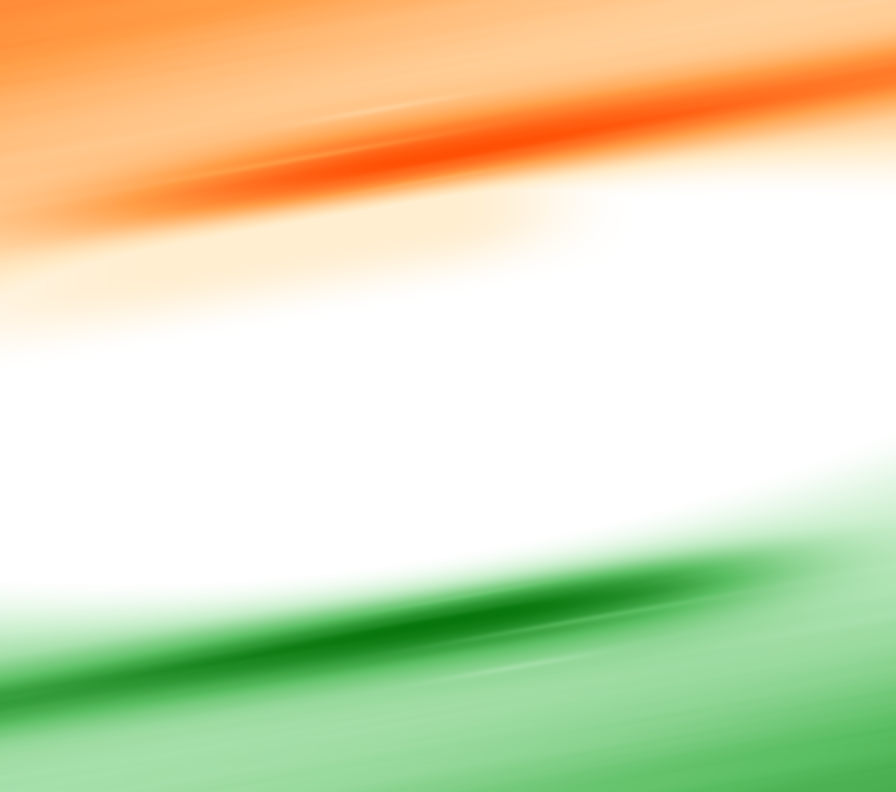
Write a Shadertoy shader that draws this background.

```glsl
// Two brushed ribbons, saffron above and green below, sweep across white.
// One density function paints both: the green ribbon is the saffron one turned
// by half a turn. Density then picks a tint from a pale-to-deep colour ramp.

#define SLOPE 0.193          // fall of each ribbon across the canvas
#define SAFFRON_START 0.290  // ribbon depth at its faded end
#define GREEN_START 0.310
#define WASH 0.38            // density of the broad outer wash
#define CORNER 0.30          // extra density in the outer corner
#define STREAK 0.07          // strength of the fine brush streaks
#define HIGHLIGHT 0.16       // strength of the thin light lines

float hash(vec2 p) {
    p = fract(p * vec2(0.1031, 0.1137));
    p += dot(p, p.yx + 33.33);
    return fract((p.x + p.y) * p.x * 7.31);
}

float noise(vec2 p) {
    vec2 cell = floor(p), f = fract(p);
    f = f * f * (3.0 - 2.0 * f);
    return mix(mix(hash(cell), hash(cell + vec2(1, 0)), f.x),
               mix(hash(cell + vec2(0, 1)), hash(cell + vec2(1, 1)), f.x), f.y);
}

float bump(float x, float width) {
    return exp(-x * x / (width * width));
}

// q.x runs from the faded end, q.y inward from the outer edge;
// s is the signed offset from the ribbon centre, positive toward the white.
float ribbonDensity(vec2 q, float s) {
    // Broad wash with a darker corner and a soft inner edge
    float corner = 1.0 - smoothstep(0.0, 0.24, q.y + 0.28 * q.x);
    float flare = 2.0 * q.x - 1.0;
    float innerEdge = 0.09 + 0.07 * flare * flare;
    float wash = WASH - 0.04 * q.x + CORNER * corner;
    wash *= 1.0 - smoothstep(mix(-0.04, 0.03, q.x), innerEdge, s);

    // Saturated core, strongest near the middle
    float strength = 0.95 * smoothstep(-0.08, 0.45, q.x)
                   - 0.30 * smoothstep(0.5, 1.0, q.x);
    float core = bump(s, s < 0.0 ? 0.046 : 0.034);
    float density = mix(wash, 1.0, strength * core);

    // Thin light lines and fine streaks along the stroke
    float lines = bump(s + 0.025, 0.004) * bump(q.x - 0.36, 0.16)
                + bump(s + 0.070, 0.004) * bump(q.x - 0.42, 0.09)
                + 0.5 * bump(s - 0.030, 0.003) * bump(q.x - 0.48, 0.10);
    float streaks = noise(vec2(q.x * 2.5, s * 70.0) + 9.0)
                  + 0.5 * noise(vec2(q.x * 4.0, s * 170.0) + 41.0) - 0.75;
    return density * (1.0 - HIGHLIGHT * lines + STREAK * streaks);
}

vec3 ramp(float density, vec3 pale, vec3 mid, vec3 deep) {
    vec3 tint = mix(vec3(1.0), pale, clamp(density / 0.2, 0.0, 1.0));
    tint = mix(tint, mid, clamp((density - 0.2) / 0.4, 0.0, 1.0));
    return mix(tint, deep, clamp((density - 0.6) / 0.4, 0.0, 1.0));
}

void mainImage(out vec4 fragColor, in vec2 fragCoord) {
    vec2 uv = fragCoord / iResolution.xy;
    vec2 top = vec2(uv.x, 1.0 - uv.y);
    vec2 bottom = vec2(1.0 - uv.x, uv.y);

    // Saffron ribbon with a cream veil beneath its left half
    float s = top.y - SAFFRON_START + SLOPE * top.x;
    float veil = 0.17 * (1.0 - smoothstep(0.09, 0.185, s))
               * (1.0 - smoothstep(0.5, 0.72, top.x))
               * smoothstep(-0.3, 0.2, top.x);
    float saffronDensity = max(ribbonDensity(top, s), veil);
    vec3 saffron = ramp(saffronDensity, vec3(1.0, 0.92, 0.78),
                        vec3(1.0, 0.62, 0.28), vec3(1.0, 0.29, 0.0));

    // Green ribbon, paler toward its faded end
    s = bottom.y - GREEN_START + SLOPE * bottom.x;
    float fade = 1.0 - 0.3 * bump(s, 0.09) * (1.0 - smoothstep(0.0, 0.3, bottom.x));
    vec3 green = ramp(ribbonDensity(bottom, s) * fade, vec3(0.80, 0.94, 0.81),
                      vec3(0.36, 0.75, 0.39), vec3(0.0, 0.44, 0.02));

    fragColor = vec4(saffron * green, 1.0);
}
```
